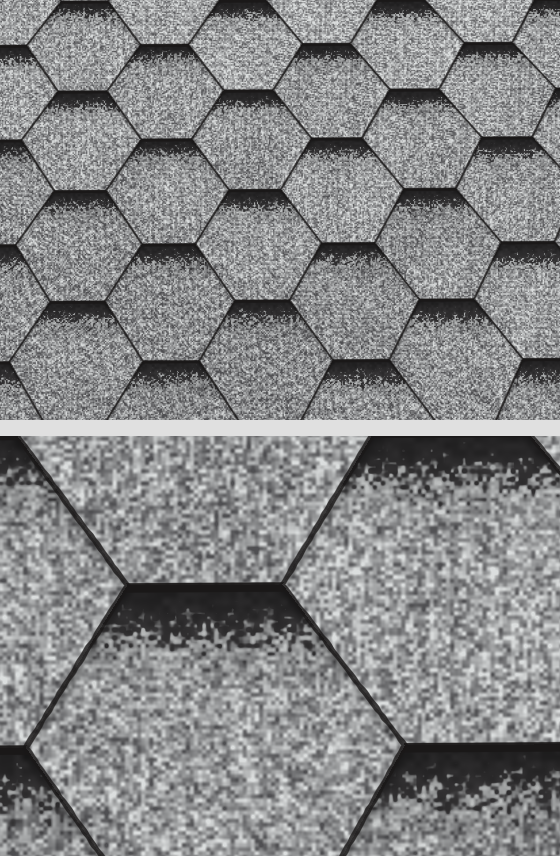
Top: the whole. Bottom: its middle third, enlarged.
This texture is drawn by a WebGL 1 fragment shader. Its source:

```glsl
precision highp float;

uniform vec2 u_resolution;

const vec3 GRANULE_DARK = vec3(0.31, 0.31, 0.32);
const vec3 GRANULE_LIGHT = vec3(0.86, 0.87, 0.87);
const vec3 BITUMEN = vec3(0.20, 0.195, 0.20);
const vec3 EDGE_BLACK = vec3(0.10, 0.092, 0.092);

const float HALF_WIDEST = 0.352;   // half width of a tab at its middle
const float SIDE_SLOPE = 0.204;    // half width lost per row towards top and bottom

float hash(vec2 p) {
  return fract(sin(dot(p, vec2(127.1, 311.7))) * 43758.545);
}

float noise(vec2 p) {
  vec2 cell = floor(p);
  vec2 f = fract(p);
  f = f * f * (3.0 - 2.0 * f);
  float low = mix(hash(cell), hash(cell + vec2(1.0, 0.0)), f.x);
  float high = mix(hash(cell + vec2(0.0, 1.0)), hash(cell + 1.0), f.x);
  return mix(low, high, f.y);
}

// Smooth coverage of a line from its distance and half width
float strip(float d, float halfWidth, float blur) {
  return 1.0 - smoothstep(halfWidth - blur, halfWidth + blur, abs(d));
}

// Roof plane seen in perspective: x = column, y = row, z = column width
vec3 roofPlane(vec2 p) {
  float down = 1.0 - p.y + 0.006 * (p.x - 0.4);
  float width = 0.376 + 0.0887 * down;
  return vec3((p.x - 0.302) / width - 0.233, (2.5946 - 1.0 / width) / 0.0639, width);
}

// Position inside a tab: x from -0.5 to 0.5, y from -1 (top) to 1 (bottom)
vec2 tabPosition(vec2 roof) {
  return vec2(fract(roof.x + 0.5) - 0.5, mod(roof.y, 2.0) - 1.0);
}

// Signed gap to the slanted sides, positive inside
float sideGap(vec2 q) {
  return HALF_WIDEST - abs(q.x) - SIDE_SLOPE * abs(q.y);
}

vec3 granules(float grain, float tone) {
  return mix(GRANULE_DARK, GRANULE_LIGHT, clamp(grain + tone, 0.0, 1.0));
}

void main() {
  vec2 p = gl_FragCoord.xy / u_resolution.y;
  float blur = 0.75 / u_resolution.y;

  // Choose between the two interleaved sets of hexagonal tabs
  vec3 plane = roofPlane(p);
  vec2 roof = plane.xy;
  vec2 q = tabPosition(roof);
  float gap = sideGap(q);
  vec2 id = vec2(floor(roof.x + 0.5), floor(roof.y * 0.5));
  if (gap < 0.0) {
    vec2 shifted = roof + vec2(0.5, 1.0);
    q = tabPosition(shifted);
    gap = sideGap(q);
    id = vec2(floor(shifted.x + 0.5), floor(shifted.y * 0.5)) + 37.5;
  }
  float tabRandom = hash(id);

  // Distances on the canvas
  float rowHeight = plane.z * plane.z / 1.388;
  float sideDist = gap / length(vec2(1.0 / plane.z, SIDE_SLOPE / rowHeight));
  float below = q.y + 1.0;
  float edgeDist = (q.y < 0.0 ? below : below - 2.0) * rowHeight;

  // Mineral granules
  float fine = noise(p * 310.0);
  float coarse = noise(p * 170.0 + 31.0);
  float grain = mix(0.5, 0.66 * fine + 0.34 * coarse, 1.35);
  float tone = 0.08 - 0.13 * (1.0 - p.y) + 0.07 * (tabRandom - 0.5);
  tone += 0.10 * (noise(p * 14.0) - 0.5);
  vec3 color = granules(grain, tone);

  // Bare band under the tab above, with a ragged lower border
  float border = 0.29 + 0.07 * (tabRandom - 0.5) + 0.10 * (noise(p * 28.0 + id) - 0.5);
  float cover = smoothstep(border - 0.05, border + 0.11, below + 0.34 * (grain - 0.5));
  float speck = smoothstep(0.86, 0.96, fine) * smoothstep(0.08, 0.26, below);
  vec3 bare = BITUMEN * (0.85 + 0.3 * coarse);
  color *= 1.0 - 0.16 * (1.0 - smoothstep(0.25, 0.75, below));
  color = mix(bare, color, max(cover, 0.6 * speck));

  // Soft shade cast by overlapping neighbours
  float upper = 1.0 - smoothstep(0.9, 1.1, below);
  color *= 1.0 - 0.28 * upper * (1.0 - smoothstep(0.0, 0.010, sideDist));
  color *= 1.0 - 0.35 * (1.0 - smoothstep(0.0, 0.045, below * rowHeight));

  // Cut edges: thin slanted sides and a thicker bottom
  float sideWidth = 0.0017 + 0.001 * coarse;
  color = mix(color, EDGE_BLACK, 0.82 * strip(sideDist, sideWidth, blur));
  color = mix(color, EDGE_BLACK, 0.95 * strip(edgeDist - 0.002, 0.0038, blur));

  gl_FragColor = vec4(color, 1.0);
}
```
